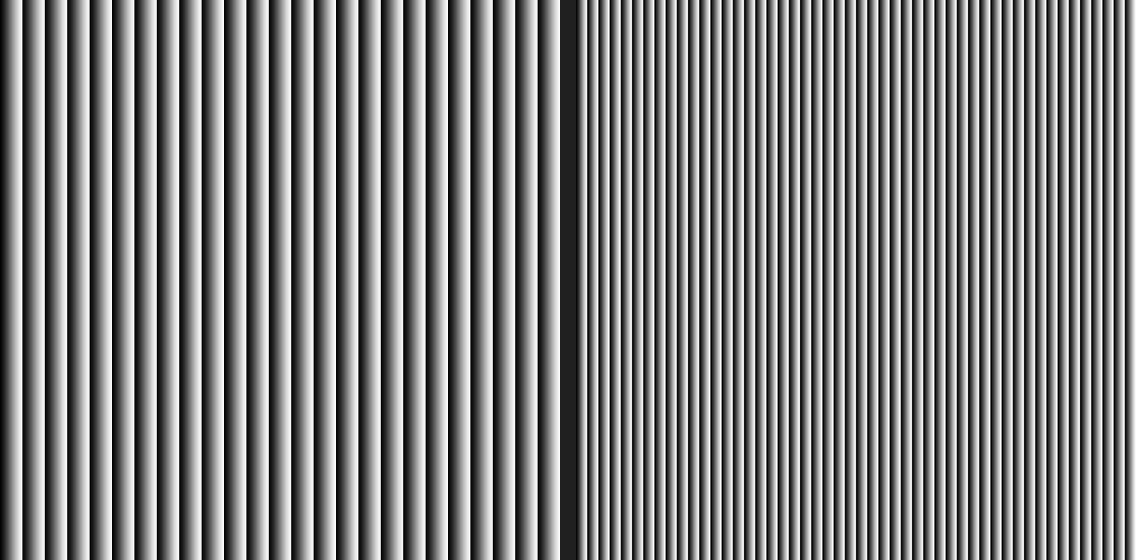
Left: one tile. Right: repeated 2 by 2.
Write a WebGL 2 fragment shader that draws this pattern.

```glsl
#version 300 es
precision highp float;
// Upright pleats: 25 equal bands, each fading from black at left to white at right.

#define PLEATS 25.0       // whole bands across the canvas
#define SOFTNESS 0.45     // 0 = straight ramp, 1 = full S-curve
#define SHADOW vec3(0.0)
#define LIGHT vec3(1.0)

uniform vec2 u_resolution;
out vec4 fragColor;

// Brightness across one pleat, t from 0 (fold) to 1 (crest)
float pleatTone(float t) {
    return mix(t, smoothstep(0.0, 1.0, t), SOFTNESS);
}

void main() {
    float x = gl_FragCoord.x / u_resolution.x * PLEATS;
    float pixelWidth = PLEATS / u_resolution.x;

    // Signed distance to the nearest fold, in pleats: negative on the crest side
    float foldDistance = fract(x + 0.5) - 0.5;
    float crestTone = pleatTone(1.0 + min(foldDistance, 0.0));
    float foldTone = pleatTone(max(foldDistance, 0.0));

    // Blend the two sides over one pixel to smooth the hard edge
    float foldCoverage = clamp(foldDistance / pixelWidth + 0.5, 0.0, 1.0);
    float tone = mix(crestTone, foldTone, foldCoverage);

    fragColor = vec4(mix(SHADOW, LIGHT, tone), 1.0);
}
```
